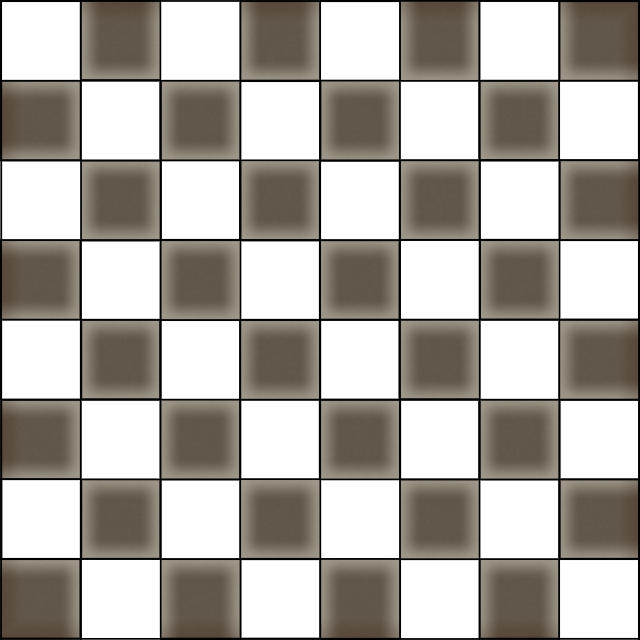
This pattern is drawn by a WebGL 2 fragment shader. Its source:

```glsl
#version 300 es
precision highp float;

uniform vec2 u_resolution;
out vec4 fragColor;

const float TILES = 8.0;
const vec2 GRID_ORIGIN = vec2(0.0018);
const float PITCH = 0.1246;
const float LINE_HALF_WIDTH = 0.0130;   // in tile units
const vec3 WHITE = vec3(1.0);
const vec3 BLACK = vec3(0.0);
const vec3 CORE_BROWN = vec3(0.38, 0.34, 0.29);
const vec3 EDGE_TAUPE = vec3(0.63, 0.60, 0.55);
const vec3 RIM_BROWN = vec3(0.345, 0.285, 0.235);

float hash(vec2 p) {
    vec3 q = fract(vec3(p.xyx) * 0.1031);
    q += dot(q, q.yzx + 33.33);
    return fract((q.x + q.y) * q.z);
}

// Light strength at a distance from one side of a tile
float sideGlow(float dist) {
    return 1.0 - smoothstep(-0.05, 0.27, dist);
}

// Glow along one axis; sides on the outer border stay dark
float axisGlow(float pos, float index) {
    float low = sideGlow(pos) * step(0.5, index);
    float high = sideGlow(1.0 - pos) * step(index, TILES - 1.5);
    return max(low, high);
}

// Closeness to the outer border of the board along one axis
float axisRim(float coord) {
    return 1.0 - smoothstep(0.0, 0.3, min(coord, TILES - coord));
}

vec3 darkTile(vec2 board, vec2 cell) {
    vec2 pos = board - cell;
    vec2 glow = vec2(axisGlow(pos.x, cell.x), axisGlow(pos.y, cell.y));
    float rim = max(axisRim(board.x), axisRim(board.y));
    float light = 1.0 - (1.0 - glow.x) * (1.0 - glow.y);
    vec3 base = mix(CORE_BROWN, RIM_BROWN, rim);
    float grain = (hash(floor(board * 24.0)) - 0.5) * 0.008;
    return mix(base, EDGE_TAUPE, light * (1.0 - 0.3 * rim)) + grain;
}

// Coverage of the nearest line across one axis, uneven from tile to tile
float gridLine(float across, float along, float seed, float pixel) {
    float index = round(across);
    vec2 segment = vec2(index + seed, along);
    float halfWidth = LINE_HALF_WIDTH * mix(0.8, 1.2, hash(segment));
    float shift = (hash(segment + 57.0) - 0.5) * 0.006;
    float dist = abs(across - index - shift) - halfWidth;
    return 1.0 - smoothstep(-0.6 * pixel, 0.6 * pixel, dist);
}

void main() {
    vec2 uv = gl_FragCoord.xy / u_resolution;
    float pixel = 1.0 / (min(u_resolution.x, u_resolution.y) * PITCH);
    vec2 board = (uv - GRID_ORIGIN) / PITCH;
    vec2 cell = clamp(floor(board), 0.0, TILES - 1.0);

    // Alternating tiles
    float isWhite = mod(cell.x + cell.y, 2.0);
    vec3 color = mix(darkTile(board, cell), WHITE, isWhite);

    // Black grid
    float columns = gridLine(board.x, cell.y, 11.0, pixel);
    float rows = gridLine(board.y, cell.x, 83.0, pixel);
    color = mix(color, BLACK, max(columns, rows));

    fragColor = vec4(color, 1.0);
}
```
